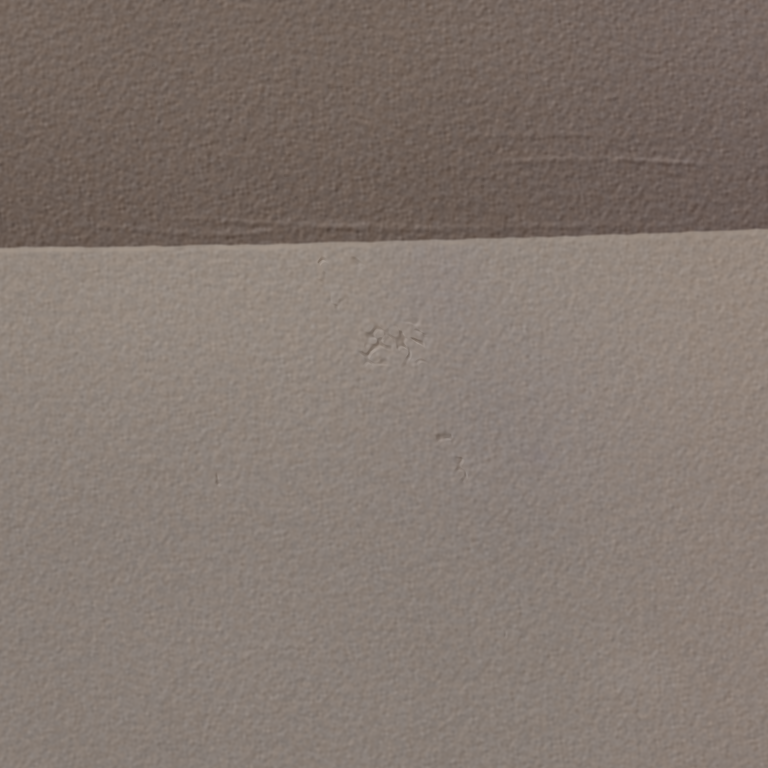
Write a WebGL 1 fragment shader that draws this texture.

```glsl
precision highp float;

// A dark, rough plaster band above a smoother pale wall, meeting at a gently
// rising edge. Value noise forms a height field that is lit by differencing;
// soft ellipses place the stains, chipped patches and trowel ridges.

uniform vec2 u_resolution;

const vec3 BAND_TOP = vec3(0.455, 0.400, 0.366);
const vec3 BAND_LOW = vec3(0.414, 0.359, 0.327);
const vec3 WALL_TOP = vec3(0.578, 0.533, 0.496);
const vec3 WALL_LOW = vec3(0.534, 0.493, 0.464);
const vec3 EDGE_LIGHT = vec3(0.645, 0.592, 0.545);
const vec3 COOL_TINT = vec3(-0.014, -0.012, -0.001);
const vec2 LIGHT_STEP = vec2(-0.0026, 0.0030);
const float GRAIN_SCALE = 175.0;
const float BAND_RELIEF = 0.100;
const float WALL_RELIEF = 0.066;
const float SPECKLE = 0.034;
const float CHIP_RELIEF = 0.070;
const float CHROMA_GRAIN = 0.012;

float hash(vec2 p) {
  return fract(sin(dot(p, vec2(127.1, 311.7))) * 43758.5453);
}

float noise(vec2 p) {
  vec2 i = floor(p);
  vec2 f = fract(p);
  f = f * f * (3.0 - 2.0 * f);
  float low = mix(hash(i), hash(i + vec2(1.0, 0.0)), f.x);
  float high = mix(hash(i + vec2(0.0, 1.0)), hash(i + vec2(1.0)), f.x);
  return mix(low, high, f.y);
}

float fbm(vec2 p) {
  float sum = 0.0;
  float gain = 0.5;
  for (int i = 0; i < 4; i++) {
    sum += gain * noise(p);
    p = mat2(0.8, 0.6, -0.6, 0.8) * p * 2.03 + 7.3;
    gain *= 0.5;
  }
  return sum;
}

// Soft elliptical falloff, 1 at the centre
float blob(vec2 p, vec2 centre, vec2 radius) {
  vec2 q = (p - centre) / radius;
  return exp(-dot(q, q));
}

// Two rotated layers hide the noise lattice
float grain(vec2 p) {
  vec2 a = mat2(0.87, 0.5, -0.5, 0.87) * p * GRAIN_SCALE;
  vec2 b = mat2(0.6, -0.8, 0.8, 0.6) * p * GRAIN_SCALE * 1.27 + 19.7;
  return 0.55 * noise(a) + 0.45 * noise(b);
}

// Where the pale wall surface is chipped
float chipMask(vec2 p) {
  float m = blob(p, vec2(0.535, 0.553), vec2(0.022, 0.030));
  m += 0.85 * blob(p, vec2(0.485, 0.547), vec2(0.020, 0.034));
  m += 0.85 * blob(p, vec2(0.438, 0.615), vec2(0.010, 0.016));
  m += 0.70 * blob(p, vec2(0.418, 0.655), vec2(0.008, 0.024));
  m += 0.75 * blob(p, vec2(0.465, 0.665), vec2(0.010, 0.012));
  m += 0.95 * blob(p, vec2(0.580, 0.430), vec2(0.016, 0.007));
  m += 0.85 * blob(p, vec2(0.603, 0.393), vec2(0.012, 0.022));
  m += 0.95 * blob(p, vec2(0.285, 0.376), vec2(0.006, 0.009));
  m += 0.60 * blob(p, vec2(0.665, 0.172), vec2(0.020, 0.012));
  return min(m, 1.0);
}

// Curled flakes along the mid level of a noise field, broken by a second one
float chips(vec2 p) {
  vec2 q = mat2(0.8, 0.6, -0.6, 0.8) * p;
  float curl = 1.0 - smoothstep(0.04, 0.20, abs(noise(q * 72.0 + 3.1) - 0.5));
  float gaps = smoothstep(0.28, 0.60, noise(p * 115.0 + 27.0));
  return curl * gaps * smoothstep(0.12, 0.75, chipMask(p));
}

// Thin trowel line, lit above and shaded below
float ridge(vec2 p, float y, float width, float from, float to) {
  float d = (p.y - y) / width;
  float span = smoothstep(from, from + 0.06, p.x) * (1.0 - smoothstep(to - 0.06, to, p.x));
  return span * (exp(-d * d) - 0.8 * exp(-(d + 1.9) * (d + 1.9)));
}

float edgeHeight(float x) {
  float rough = (noise(vec2(x * 60.0, 2.0)) - 0.5) * 0.0018;
  return 0.678 + 0.024 * pow(x, 1.6) + rough;
}

void main() {
  vec2 p = gl_FragCoord.xy / u_resolution;
  float pixel = 1.0 / min(u_resolution.x, u_resolution.y);
  float above = p.y - edgeHeight(p.x);
  float relief = grain(p) - grain(p + LIGHT_STEP);
  float mottle = fbm(p * 5.0) - 0.47;
  float warm = CHROMA_GRAIN * (noise(p * 120.0 + 61.0) - 0.5);
  vec2 fine = mat2(0.8, -0.6, 0.6, 0.8) * p * 240.0;
  vec3 speckle = vec3(warm, 0.0, -warm) + SPECKLE * (noise(fine) - 0.5);

  // Dark band: coarse relief, trowel ridges and a cooler right side
  vec3 band = mix(BAND_LOW, BAND_TOP, smoothstep(0.0, 0.29, above));
  band += vec3(0.006, 0.006, 0.016) * smoothstep(0.45, 1.0, p.x) + 0.025 * mottle;
  float lines = 1.2 * ridge(p, 0.795 - 0.3 * pow(p.x - 0.76, 2.0), 0.0028, 0.62, 0.95);
  lines += 0.60 * ridge(p, 0.820 + 0.01 * p.x, 0.003, 0.57, 0.80);
  lines += ridge(p, 0.715 - 0.055 * (p.x - 0.30), 0.003, 0.22, 0.50);
  lines += 0.75 * ridge(p, 0.703 + 0.006 * sin(p.x * 17.0), 0.003, 0.08, 0.62);
  lines += 0.60 * ridge(p, 0.699 + 0.012 * p.x, 0.003, 0.40, 0.92);
  lines *= 0.6 + 0.8 * noise(p * vec2(28.0, 60.0));
  float pores = smoothstep(0.89, 0.98, noise(p * 70.0 + 41.0));
  band += BAND_RELIEF * relief + 0.038 * lines - 0.028 * pores + speckle;
  band -= 0.018 * exp(-abs(above) / 0.006);

  // Pale wall: fine relief, cool stains and small chips
  vec3 wall = mix(WALL_LOW, WALL_TOP, smoothstep(-0.42, 0.0, above));
  wall += vec3(0.008, 0.0, -0.002) * smoothstep(0.65, 1.0, p.x) + 0.025 * mottle;
  float stain = blob(p, vec2(0.57, 0.635), vec2(0.06, 0.07));
  stain += 0.9 * blob(p, vec2(0.67, 0.47), vec2(0.16, 0.17));
  stain += 1.2 * blob(p, vec2(0.70, 0.405), vec2(0.016, 0.012));
  wall += COOL_TINT * stain;
  wall += 0.016 * blob(p, vec2(0.83, 0.125), vec2(0.05, 0.025));
  float chip = chips(p);
  float chipLight = chips(p + LIGHT_STEP) - chip;
  wall += WALL_RELIEF * relief + speckle;
  wall += CHIP_RELIEF * chipLight - vec3(0.050, 0.055, 0.060) * chip + 0.014 * chipMask(p);

  // Lit lip of the wall, strongest on the left
  float lip = exp(-pow((above + 0.004) / 0.0035, 2.0));
  float lipFade = mix(0.80, 0.30, p.x) * (0.3 + noise(vec2(p.x * 34.0, 8.0)));
  wall = mix(wall, EDGE_LIGHT, lip * min(lipFade, 1.0));

  float softness = max(0.0022, pixel);
  vec3 colour = mix(wall, band, smoothstep(-softness, softness, above));
  gl_FragColor = vec4(colour, 1.0);
}
```
